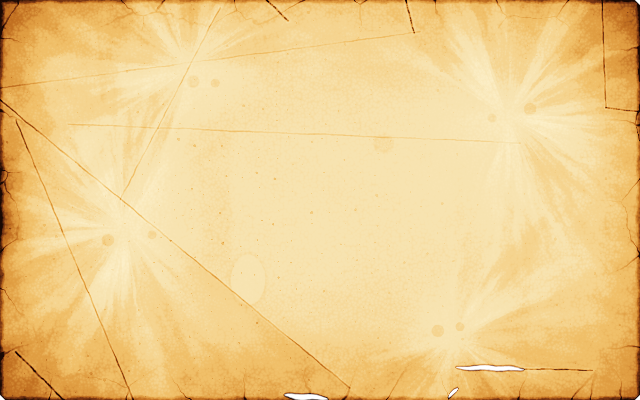
A WebGL 1 fragment shader for this texture:

```glsl
precision highp float;
uniform vec2 u_resolution;

const vec2 SHEET = vec2(1.6, 1.0);

vec2 hash2(vec2 p) {
  return fract(sin(vec2(dot(p, vec2(127.1, 311.7)), dot(p, vec2(269.5, 183.3)))) * 4375.85);
}

// Nearest and second nearest cell distances
vec2 cellular(vec2 p) {
  vec2 cell = floor(p), best = vec2(8.0);
  for (int j = -1; j <= 1; j++) {
    for (int i = -1; i <= 1; i++) {
      vec2 id = cell + vec2(float(i), float(j));
      float d = length(id + hash2(id) - p);
      best = d < best.x ? vec2(d, best.x) : vec2(best.x, min(best.y, d));
    }
  }
  return best;
}

// Layered rotated sines
float mottle(vec2 p) {
  float sum = 0.0, gain = 0.5;
  for (int i = 0; i < 5; i++) {
    sum += gain * sin(p.x + 1.7 * sin(p.y)) * cos(p.y + 0.8 * sin(p.x * 0.7));
    p = mat2(1.5, 1.1, -1.1, 1.5) * p + 2.3;
    gain *= 0.62;
  }
  return sum;
}

float blob(vec2 p, vec2 center, vec2 size) {
  vec2 q = (p - center) / size;
  return exp(-dot(q, q));
}

float disc(vec2 p, vec2 center, float radius) {
  return 1.0 - smoothstep(radius * 0.75, radius, length(p - center));
}

// Pale hub, outward streaks and two stains
float fan(vec2 p, vec2 hub, float reach, float seed, vec4 stains) {
  vec2 q = p - hub, dir = normalize(hub - SHEET * 0.5);
  float r = length(q) + 0.001;
  float a = atan(dir.x * q.y - dir.y * q.x, dot(q, dir)) + 0.03 * mottle(p * 25.0);
  float rays = smoothstep(-0.3, 0.3, mottle(vec2(a * 5.0 + seed, r * 4.0))) - 0.5
    + 0.5 * mottle(vec2(a * 11.0, r * 5.0 + seed));
  float outward = smoothstep(2.9, 1.6, abs(a));
  float streaks = 0.22 * rays * outward * exp(-r / reach) * smoothstep(0.0, 0.12, r);
  float glow = 0.14 * exp(-r * r / (reach * reach * 0.17));
  return streaks - glow + 0.13 * (disc(q, stains.xy, 0.018) + disc(q, stains.zw, 0.013));
}

// Broken dark line with a lit lip, as added tone
float crease(vec2 p, vec2 a, vec2 b, float width, float depth) {
  vec2 axis = b - a;
  float along = clamp(dot(p - a, axis) / dot(axis, axis), 0.0, 1.0);
  float d = length(p - a - axis * along);
  float strength = 0.75 + 0.25 * sin(along * 23.0 + sin(along * 61.0));
  float core = 1.0 - smoothstep(0.0, width + 1.0 / u_resolution.y, d);
  float lip = exp(-pow(d / width * 0.5 - 1.8, 2.0));
  return depth * (strength * core - 0.1 * lip);
}

// Signed depth inside a tapered rip
float tear(vec2 p, vec2 a, vec2 b, float thickness) {
  float along = (p.x - a.x) / (b.x - a.x);
  float taper = sqrt(max(along * (1.0 - along), 0.0)) * 2.0;
  float beyond = max(abs(along - 0.5) - 0.5, 0.0);
  float d = abs(p.y - mix(a.y, b.y, clamp(along, 0.0, 1.0)) - 0.0015 * sin(p.x * 90.0));
  return thickness * taper - d - beyond * abs(b.x - a.x);
}

float specks(vec2 p, float scale) {
  vec2 q = p * scale, id = floor(q), h = hash2(id + 7.0);
  float radius = 0.04 + 0.07 * pow(h.x, 5.0);
  return step(0.45, h.y) * disc(q, id + 0.2 + 0.6 * hash2(id), radius);
}

vec3 paperTone(float d) {
  vec3 c = mix(vec3(0.99, 0.94, 0.79), vec3(0.97, 0.89, 0.69), smoothstep(0.0, 0.2, d));
  c = mix(c, vec3(0.96, 0.83, 0.56), smoothstep(0.2, 0.34, d));
  c = mix(c, vec3(0.94, 0.75, 0.41), smoothstep(0.34, 0.48, d));
  c = mix(c, vec3(0.88, 0.62, 0.26), smoothstep(0.48, 0.64, d));
  c = mix(c, vec3(0.76, 0.44, 0.13), smoothstep(0.64, 0.79, d));
  c = mix(c, vec3(0.48, 0.21, 0.07), smoothstep(0.79, 0.94, d));
  return mix(c, vec3(0.1, 0.03, 0.01), smoothstep(0.94, 1.14, d));
}

void main() {
  vec2 p = gl_FragCoord.xy / u_resolution * SHEET, far = SHEET - p;
  float cloud = mottle(p * 11.0), fine = mottle(p * 48.0);
  vec2 w = p + 0.0018 * vec2(fine, mottle(p * 37.0));

  // Aged rim and scorches
  float rim = min(min(p.x, far.x), min(p.y, far.y));
  float tone = 0.19 + dot(exp(-vec4(p, far) / 0.15), vec4(0.35, 0.32, 0.35, 0.28));
  tone += 0.36 * blob(p, vec2(0.0, 0.48), vec2(0.05, 0.15));
  tone += 0.1 * (blob(p, vec2(0.0, 1.0), vec2(0.2)) + blob(p, vec2(1.6, 0.95), vec2(0.15)));
  tone += 0.07 * (blob(p, vec2(0.1, 0.08), vec2(0.25, 0.14)) + blob(p, vec2(0.8, 0.08), vec2(0.35, 0.07)));
  float wear = smoothstep(0.22, 0.5, tone);
  tone += cloud * mix(0.02, 0.08, wear) + fine * mix(0.012, 0.04, wear);

  // Radiating fans
  tone += fan(p, vec2(1.27, 0.71), 0.42, 1.3, vec4(0.055, 0.017, -0.04, -0.005));
  tone += fan(p, vec2(0.31, 0.43), 0.4, 4.1, vec4(-0.04, -0.03, 0.07, -0.017));
  tone += fan(p, vec2(1.135, 0.156), 0.26, 2.6, vec4(-0.04, 0.017, 0.015, 0.027));
  tone += fan(p, vec2(0.47, 0.83), 0.28, 5.2, vec4(0.013, -0.034, 0.068, -0.038));

  // Fold shade and faint stains
  float below = 0.75 - 0.823 * w.x - w.y;
  tone += 0.1 * smoothstep(0.0, 0.005, below) * exp(-max(below, 0.0) / 0.13) * smoothstep(0.32, 0.55, p.x);
  tone += 0.05 * smoothstep(0.59, 0.57, w.x) * blob(p, vec2(0.53, 0.48), vec2(0.12, 0.22));
  float oval = length((w - vec2(0.62, 0.3)) / vec2(0.045, 0.065));
  tone += 0.04 * exp(-pow(oval * 11.0 - 11.0, 2.0)) - 0.05 * smoothstep(1.0, 0.9, oval);
  tone += 0.045 * disc(w, vec2(0.96, 0.64), 0.03);

  // Long folds
  tone += crease(w, vec2(0.0, 0.75), vec2(0.875, 0.03), 0.001, 0.4);
  tone += crease(w, vec2(0.04, 0.7), vec2(0.333, 0.0), 0.001, 0.4);
  tone += crease(w, vec2(0.55, 0.98), vec2(0.3, 0.5), 0.001, 0.28);
  tone += crease(w, vec2(0.17, 0.69), vec2(1.3, 0.643), 0.001, 0.2);
  tone += crease(w, vec2(0.0, 0.78), vec2(1.05, 0.92), 0.001, 0.18);
  tone += crease(w, vec2(1.505, 1.0), vec2(1.515, 0.73), 0.001, 0.36);

  // Splits near the rim
  tone += crease(w, vec2(1.515, 0.73), vec2(1.6, 0.72), 0.001, 0.4);
  tone += crease(w, vec2(0.667, 1.0), vec2(0.72, 0.948), 0.0015, 0.6);
  tone += crease(w, vec2(1.015, 1.0), vec2(1.035, 0.917), 0.0015, 0.6);
  tone += crease(w, vec2(0.04, 0.12), vec2(0.16, 0.0), 0.0015, 0.5);
  tone += crease(w, vec2(1.28, 0.078), vec2(1.48, 0.075), 0.001, 0.5);
  vec2 cells = cellular(w * 5.5 + 0.12 * cloud);
  tone += 0.35 * smoothstep(0.03, 0.0, cells.y - cells.x) * exp(-rim / 0.035);
  tone += 0.3 * smoothstep(0.012, 0.0, rim + 0.005 * fine);

  // Specks and grain
  float spread = 0.3 + 0.7 * blob(p, vec2(0.55, 0.42), vec2(0.4));
  tone += spread * (0.25 * specks(w, 24.0) + 0.12 * specks(w, 47.0));
  tone += (cellular(p * 130.0).x - 0.45) * mix(0.07, 0.09, wear);

  // Torn openings with dark lips
  float gap = tear(w, vec2(1.14, 0.081), vec2(1.31, 0.078), 0.006);
  gap = max(gap, tear(w, vec2(0.71, 0.012), vec2(0.82, 0.003), 0.007));
  gap = max(gap, tear(w, vec2(1.12, 0.006), vec2(1.145, 0.028), 0.006));
  gap = max(gap, 0.013 - min(far.x + min(p.y, far.y), p.x + p.y));
  tone += 0.5 * smoothstep(-0.005, 0.0, gap);
  float soft = 1.0 / u_resolution.y;
  gl_FragColor = vec4(mix(paperTone(tone), vec3(1.0), smoothstep(-soft, soft, gap)), 1.0);
}
```
